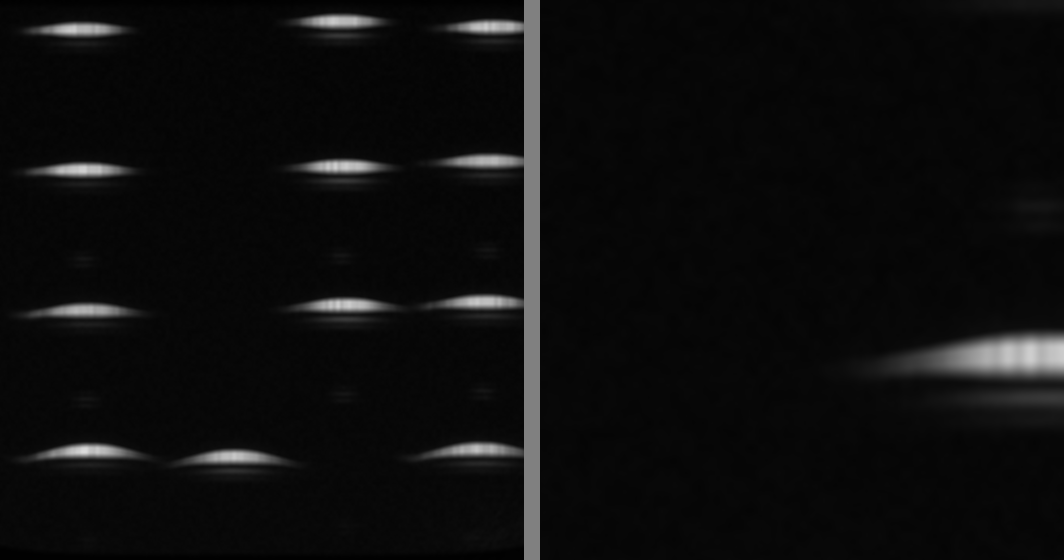
Left, the full canvas; right, a detail of the centre.
This pattern is drawn by a Shadertoy shader. Its source:

```glsl
// Echo scan: a 4 x 4 lattice of soft bright arcs on near-black grain.
// Each arc is a bowed, tapered bar with fading bands below it; a loop sums
// the arcs, their faint late reflections and hash-based speckle.

#define SPAN vec2(93.75, 100.0)  // canvas size in drawing units
#define ARC_LEVEL 0.64           // peak brightness of an arc
#define ARC_REACH 8.0            // half width of an arc in the top row
#define ARC_THICK 1.3            // half thickness at the crown
#define BOW 0.10                 // sag of the arc ends, growing down the rows
#define GHOST_LEVEL 0.055        // brightness of late reflections
#define GHOST_DROP 15.8          // distance from an arc to its reflection
#define BASE_LEVEL 0.027         // background grey
#define GRAIN 0.016              // background speckle
#define STREAK 0.16              // depth of vertical streaks inside arcs

// Per-column layout: start, linear drift and curvature down the rows
const vec4 COLUMN_X = vec4(14.7, 41.9, 60.9, 88.3);
const vec4 DRIFT_X  = vec4(0.48, 0.0, 0.46, -0.78);
const vec4 COLUMN_Y = vec4(5.34, 6.4, 3.9, 4.88);
const vec4 PITCH_Y  = vec4(25.07, 25.07, 26.5, 23.37);
const vec4 CURVE_Y  = vec4(0.0, 0.0, -0.59, 0.59);
const vec4 BAND_LEVEL = vec4(0.08, 0.14, 0.18, 0.11);
const vec4 TAIL_LEVEL = vec4(0.13, 0.02, 0.03, 0.10);

float hash(vec2 p) {
    vec3 q = fract(p.xyx * 0.1031);
    q += dot(q, q.yzx + 33.33);
    return fract((q.x + q.y) * q.z);
}

float noise(vec2 p) {
    vec2 i = floor(p), f = fract(p);
    f = f * f * (3.0 - 2.0 * f);
    return mix(mix(hash(i), hash(i + vec2(1, 0)), f.x),
               mix(hash(i + vec2(0, 1)), hash(i + 1.0), f.x), f.y);
}

float bell(float x, float width) {
    x /= width;
    return exp(-x * x);
}

// Bright bar: d is the offset from its crown, y pointing down
float arc(vec2 d, float row, int col, float seed) {
    float reach = ARC_REACH + 0.45 * row;
    float u = d.x / reach, a = abs(u);
    float sag = BOW * (1.0 + row * row) * min(u * u, 1.5);
    float y = d.y - sag;
    float thick = ARC_THICK * mix(1.0, 0.58, smoothstep(0.1, 1.15, a));
    float v = y / thick;

    // Upper edge rises faster than the greyer lower edge falls
    float body = smoothstep(-1.4, -0.35, v) * (1.0 - smoothstep(0.1, 1.4, v));
    float squareness = mix(3.2, 2.3, row / 3.0);
    float fade = exp(-1.75 * pow(a, squareness));
    float streak = 1.0 - STREAK * noise(vec2(d.x * 1.5 + 40.0, seed * 91.0));
    float light = ARC_LEVEL * (1.0 + 0.2 * seed) * body * fade * streak;

    // Ragged thin tail on the left
    float tail = smoothstep(0.3, -0.8, u) * smoothstep(-1.75, -0.9, u);
    light += TAIL_LEVEL[col] * tail * bell(y - 0.1, 0.75)
           * (0.5 + noise(vec2(d.x * 0.9, seed * 57.0)));

    // Fading bands under the bar
    float bend = d.y - 0.5 * sag;
    float ripple = bell(bend - 2.5, 0.62) + 0.3 * bell(bend - 3.8, 0.6);
    light += BAND_LEVEL[col] * ripple * exp(-2.6 * a * a);
    return light + 0.045 * bell(y, 2.2) * bell(u, 0.85);
}

// Small double dash far below an arc
float ghost(vec2 d) {
    float dash = bell(d.y, 0.5) + 0.65 * bell(d.y - 1.2, 0.5)
               + 0.35 * bell(d.y + 1.1, 0.5);
    return GHOST_LEVEL * dash * bell(d.x, 2.1);
}

void mainImage(out vec4 fragColor, in vec2 fragCoord) {
    vec2 uv = fragCoord / iResolution.xy;
    vec2 p = vec2(uv.x, 1.0 - uv.y) * SPAN;

    // Grainy background, dark along the top and the curved bottom edge
    float grain = 0.65 * noise(p * 1.3) + 0.35 * noise(p * 2.7 + 17.0) - 0.5;
    float light = BASE_LEVEL * mix(0.75, 1.15, p.y / SPAN.y) + GRAIN * grain;
    float corner = smoothstep(70.0, 94.0, p.x) * smoothstep(84.0, 96.0, p.y);
    light += 0.022 * corner * noise(vec2(p.x + p.y, (p.y - p.x) * 0.4));
    float side = 2.0 * uv.x - 1.0;
    float floorY = 98.9 - 1.6 * pow(abs(side), 6.0);
    light *= mix(0.3, 1.0, smoothstep(0.2, 1.8, p.y));
    light *= 1.0 - 0.85 * smoothstep(-0.5, 0.8, p.y - floorY);

    // Lattice of arcs; the second column is lit only where the third is not
    for (int col = 0; col < 4; col++) {
        for (int r = 0; r < 4; r++) {
            float row = float(r);
            vec2 crown = vec2(COLUMN_X[col] + DRIFT_X[col] * row,
                COLUMN_Y[col] + (PITCH_Y[col] + CURVE_Y[col] * row) * row);
            vec2 d = p - crown;
            bool lastRow = r == 3;
            bool lit = col == 1 ? lastRow : !(col == 2 && lastRow);
            if (lit) light += arc(d, row, col, hash(vec2(col, r) + 3.0));
            if (col != 1 && r > 0) {
                float strength = lastRow ? 0.3 : 1.0;
                light += strength * ghost(d - vec2(-0.3, GHOST_DROP));
            }
        }
    }
    fragColor = vec4(vec3(clamp(light, 0.0, 1.0)), 1.0);
}
```
